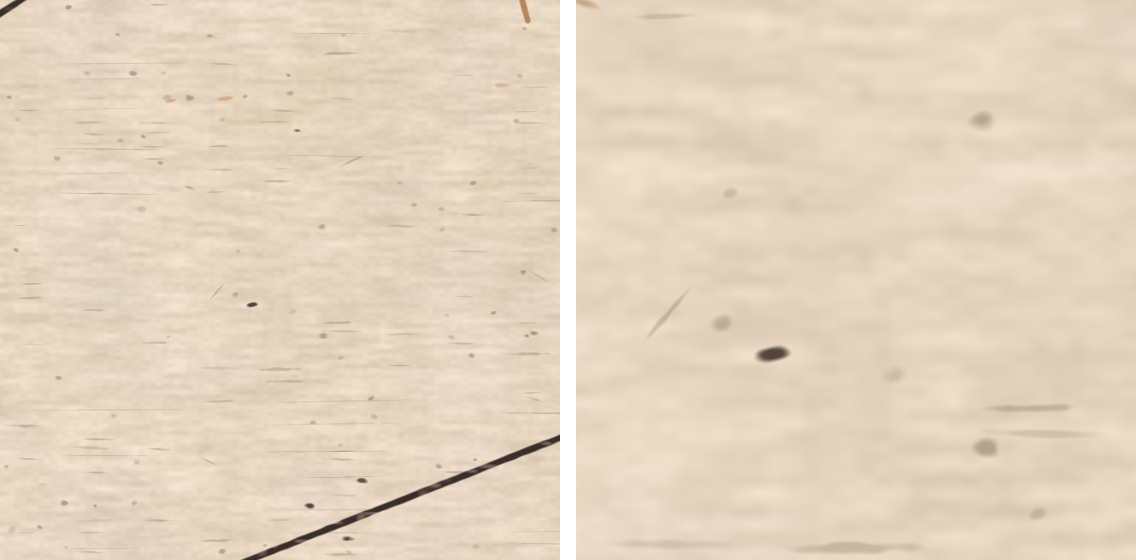
Left, the full canvas; right, a detail of the centre.
This texture is drawn by a WebGL 1 fragment shader. Its source:

```glsl
precision highp float;
// Aged cream paper with faint horizontal fibres, dark flecks and ruled ink strokes.
uniform vec2 u_resolution;

const vec3 PAPER_LIGHT = vec3(0.912, 0.846, 0.764);
const vec3 PAPER_SHADE = vec3(0.862, 0.797, 0.708);
const vec3 STAIN = vec3(0.56, 0.49, 0.41);
const vec3 FLECK = vec3(0.24, 0.19, 0.16);
const vec3 INK = vec3(0.19, 0.145, 0.13);
const vec3 RUST = vec3(0.64, 0.42, 0.22);
const vec3 COOL_SMUDGE = vec3(0.030, 0.020, 0.006);

const float TONE_BIAS = 0.25;
const float INK_HALF_WIDTH = 0.0058;
const float INK_FEATHER = 0.0022;
const vec2 STROKE_A = vec2(0.425, -0.008);
const vec2 STROKE_B = vec2(1.02, 0.226);
const vec2 CORNER_A = vec2(-0.02, 0.962);
const vec2 CORNER_B = vec2(0.07, 1.022);
const vec2 RUST_A = vec2(0.930, 1.01);
const vec2 RUST_B = vec2(0.942, 0.963);
const vec2 WORN_CENTRE = vec2(0.20, 0.81);
const vec2 WORN_SIZE = vec2(0.20, 0.07);

float hash(vec2 p) {
  return fract(sin(dot(p, vec2(127.1, 311.7))) * 43758.5453);
}

float noise(vec2 p) {
  vec2 i = floor(p);
  vec2 f = fract(p);
  f = f * f * (3.0 - 2.0 * f);
  float low = mix(hash(i), hash(i + vec2(1.0, 0.0)), f.x);
  float high = mix(hash(i + vec2(0.0, 1.0)), hash(i + 1.0), f.x);
  return mix(low, high, f.y);
}

float fbm(vec2 p) {
  float sum = 0.0;
  float amp = 0.55;
  for (int i = 0; i < 3; i++) {
    sum += amp * noise(p);
    p = p * 2.03 + 17.3;
    amp *= 0.5;
  }
  return sum / 0.9625;
}

// How worn the paper is around the rubbed patch, 0 to 1.
float wear(vec2 p) {
  vec2 d = (p - WORN_CENTRE) / WORN_SIZE;
  return exp(-dot(d, d));
}

// One soft, ragged ellipse per grid cell, gathered in loose clusters.
float marks(vec2 p, vec2 cells, vec2 size, float density, float tilt, float seed) {
  vec2 id = floor(p * cells);
  vec2 key = id + seed;
  float cluster = smoothstep(0.25, 0.75, noise(key * 0.43));
  float chance = density * (0.3 + 1.4 * cluster + 3.0 * wear((id + 0.5) / cells));
  float present = step(hash(key), chance);
  vec2 jitter = vec2(hash(key + 5.3), hash(key + 9.1));
  vec2 reach = vec2(size.x, size.y + size.x * abs(sin(tilt)));
  vec2 margin = min(reach * cells, vec2(0.5));
  vec2 d = (fract(p * cells) - mix(margin, 1.0 - margin, jitter)) / cells;
  float angle = tilt * (hash(key + 2.7) * 2.0 - 1.0);
  float c = cos(angle);
  float s = sin(angle);
  d = vec2(c * d.x + s * d.y, c * d.y - s * d.x);
  float scale = mix(0.5, 1.0, hash(key + 13.7));
  float ragged = 0.5 * (noise(p * vec2(90.0, 160.0) + seed) - 0.5);
  float q = length(d / (size * scale)) + ragged;
  return present * mix(0.35, 1.0, hash(key + 21.9)) * (1.0 - smoothstep(0.25, 1.0, q));
}

float segment(vec2 p, vec2 a, vec2 b) {
  vec2 ab = b - a;
  float t = clamp(dot(p - a, ab) / dot(ab, ab), 0.0, 1.0);
  return length(p - a - ab * t);
}

float stroke(float dist, float halfWidth) {
  return 1.0 - smoothstep(halfWidth - INK_FEATHER, halfWidth + INK_FEATHER, dist);
}

void main() {
  vec2 uv = gl_FragCoord.xy / u_resolution;

  // Paper tone: broad blotches, soft grain and horizontal fibres.
  float tone = TONE_BIAS;
  tone += 1.0 * (fbm(uv * vec2(4.0, 6.0) + 3.0) - 0.5);
  tone += 1.3 * (fbm(uv * vec2(22.0, 46.0) + 31.0) - 0.5);
  tone += 1.1 * (noise(uv * vec2(16.0, 110.0) + 57.0) - 0.5);
  tone += 0.7 * (noise(uv * vec2(95.0, 150.0) + 83.0) - 0.5);
  vec3 color = mix(PAPER_LIGHT, PAPER_SHADE, tone);

  // Warm and cool drift, with a grey smudge down the left side.
  color.b += 0.035 * (fbm(uv * vec2(7.0, 9.0) + 71.0) - 0.5);
  float column = exp(-pow((uv.x - 0.19) / 0.07, 2.0));
  color -= COOL_SMUDGE * column * smoothstep(0.25, 0.75, fbm(uv * vec2(5.0, 8.0) + 11.0));

  // Faint hairlines, short streaks, slanted scratches and rusty fibres.
  float hairline = marks(uv, vec2(2.5, 24.0), vec2(0.18, 0.0026), 0.22, 0.02, 3.0);
  float streak = marks(uv, vec2(9.0, 48.0), vec2(0.045, 0.0042), 0.13, 0.05, 41.0);
  float scratch = marks(uv, vec2(9.0, 9.0), vec2(0.035, 0.0032), 0.10, 1.1, 67.0);
  float fibre = marks(uv, vec2(8.0, 10.0), vec2(0.022, 0.006), 0.05, 0.5, 97.0);
  color = mix(color, STAIN, 0.38 * hairline + 0.42 * streak);
  color = mix(color, STAIN, 0.5 * scratch);
  color = mix(color, RUST, 0.4 * fibre);

  // Pale specks, faint dots and a few dark flecks.
  float dots = marks(uv, vec2(22.0, 26.0), vec2(0.010, 0.007), 0.09, 0.4, 131.0);
  float flecks = marks(uv, vec2(12.0, 16.0), vec2(0.017, 0.0085), 0.06, 0.15, 173.0);
  color = mix(color, STAIN, 0.65 * dots);
  color = mix(color, FLECK, 0.95 * flecks);

  // Ink strokes with a slightly uneven edge and worn spots.
  float wobble = 0.0016 * (noise(uv * 60.0) - 0.5);
  float inkDist = min(segment(uv, STROKE_A, STROKE_B), segment(uv, CORNER_A, CORNER_B));
  float ink = stroke(inkDist + wobble, INK_HALF_WIDTH);
  float worn = smoothstep(0.55, 0.95, noise(uv * vec2(45.0, 120.0) + 7.0));
  color = mix(color, RUST, 0.75 * stroke(segment(uv, RUST_A, RUST_B) + wobble, 0.005));
  color = mix(color, INK, ink * (0.95 - 0.3 * worn));

  gl_FragColor = vec4(clamp(color, 0.0, 1.0), 1.0);
}
```
